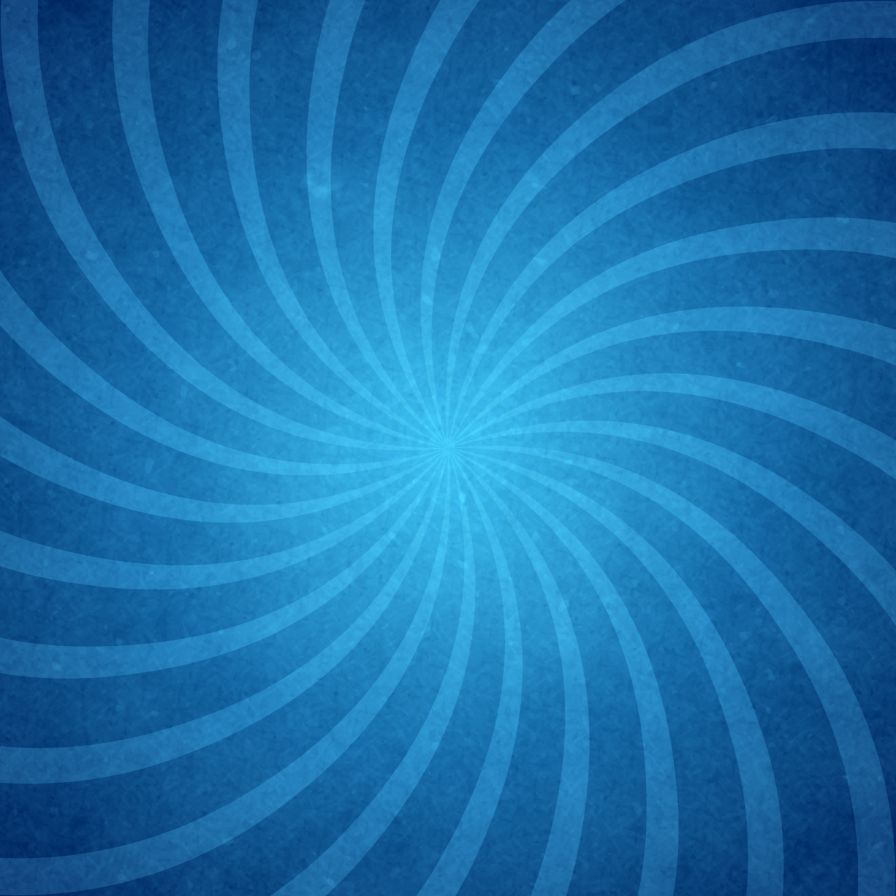
A WebGL 2 fragment shader for this background:

```glsl
#version 300 es
precision highp float;

uniform vec2 u_resolution;
out vec4 outColor;

float hash(vec2 p) {
  return fract(sin(dot(p, vec2(127.1, 311.7))) * 43758.5453);
}

float noise(vec2 p) {
  vec2 cell = floor(p);
  vec2 f = fract(p);
  f = f * f * (3.0 - 2.0 * f);
  return mix(mix(hash(cell), hash(cell + vec2(1.0, 0.0)), f.x),
             mix(hash(cell + vec2(0.0, 1.0)), hash(cell + 1.0), f.x), f.y);
}

float fbm(vec2 p) {
  float sum = 0.0;
  float amplitude = 0.5;
  for (int i = 0; i < 5; i++) {
    sum += amplitude * noise(p);
    p = mat2(1.6, 1.2, -1.2, 1.6) * p + 7.3;
    amplitude *= 0.5;
  }
  return sum;
}

// Twenty-four arcs that leave the centre, twisted a little more inside
float swirlRays(vec2 p, float softness) {
  float r = max(length(p), 0.0001);
  float turn = atan(p.y, p.x) + asin(min(r / 0.957, 0.99));
  turn -= radians(3.4) * (1.0 - smoothstep(0.1, 0.46, r));
  float spacing = radians(15.0);
  float offset = abs(fract(turn / spacing + 0.5) - 0.5) * spacing;
  float slope = sqrt(1.0 / (r * r) + 1.0 / max(0.916 - r * r, 0.02));
  float edge = (offset - radians(2.47)) / slope;
  return 1.0 - smoothstep(-softness, softness, edge);
}

// Short crisp strands lying along one direction
float strands(vec2 p, float angle) {
  vec2 q = mat2(cos(angle), -sin(angle), sin(angle), cos(angle)) * p;
  q += 0.008 * vec2(noise(p * 40.0), noise(p * 40.0 + 31.0));
  return smoothstep(0.58, 0.82, noise(q * vec2(75.0, 230.0) + 9.0 * angle));
}

// Sparse, ragged flecks, one at most in each cell
float flecks(vec2 p, float scale, float density) {
  vec2 q = p * scale;
  vec2 home = floor(q);
  float chosen = step(hash(home + 3.7), density);
  vec2 middle = 0.3 + 0.4 * vec2(hash(home + 11.3), hash(home + 29.1));
  vec2 d = fract(q) - middle;
  float angle = 6.2832 * hash(home + 5.9);
  d = mat2(cos(angle), -sin(angle), sin(angle), cos(angle)) * d;
  float size = mix(0.06, 0.2, hash(home + 17.0));
  float ragged = length(d * vec2(1.0, 1.6)) + 0.16 * (noise(q * 7.0) - 0.5);
  return chosen * (1.0 - smoothstep(size - 0.05, size + 0.05, ragged));
}

void main() {
  float side = min(u_resolution.x, u_resolution.y);
  vec2 p = (gl_FragCoord.xy - 0.5 * u_resolution) / side;
  float r = length(p);

  // Radial glow falling to dark corners
  vec3 color = mix(vec3(0.25, 0.79, 0.98), vec3(0.085, 0.425, 0.66), min(r / 0.35, 1.0));
  color = mix(color, vec3(0.0, 0.14, 0.36), clamp((r - 0.35) / 0.37, 0.0, 1.0));

  // Pale curved rays, fainter inside the glow
  float ray = swirlRays(p, 0.8 / side);
  color += ray * mix(vec3(0.04, 0.045, 0.03), vec3(0.065, 0.112, 0.112), smoothstep(0.0, 0.4, r));

  // Mottled paper with crossed strands and fine grain
  float mottle = fbm(p * 14.0 + 4.0) - 0.48;
  float fibre = strands(p, 0.6) + strands(p, 2.2) - strands(p, 1.4) - strands(p, 2.9);
  float grain = noise(p * 330.0) - 0.5;
  color += vec3(0.5, 0.9, 0.9) * (0.085 * mottle + 0.02 * fibre + 0.03 * grain);

  // Worn specks and one soft smudge
  float wear = 0.3 * flecks(p, 26.0, 0.13) + 0.2 * flecks(p + 5.3, 55.0, 0.1);
  wear -= 0.2 * flecks(p + 2.6, 60.0, 0.15);
  vec2 smudgeOffset = p - vec2(-0.143, 0.29);
  float smudge = exp(-dot(smudgeOffset, smudgeOffset) / 0.0007);
  wear += 0.5 * smudge * smoothstep(0.2, 0.6, noise(p * 70.0));
  color += wear * vec3(0.10, 0.17, 0.16);

  outColor = vec4(clamp(color, 0.0, 1.0), 1.0);
}
```
